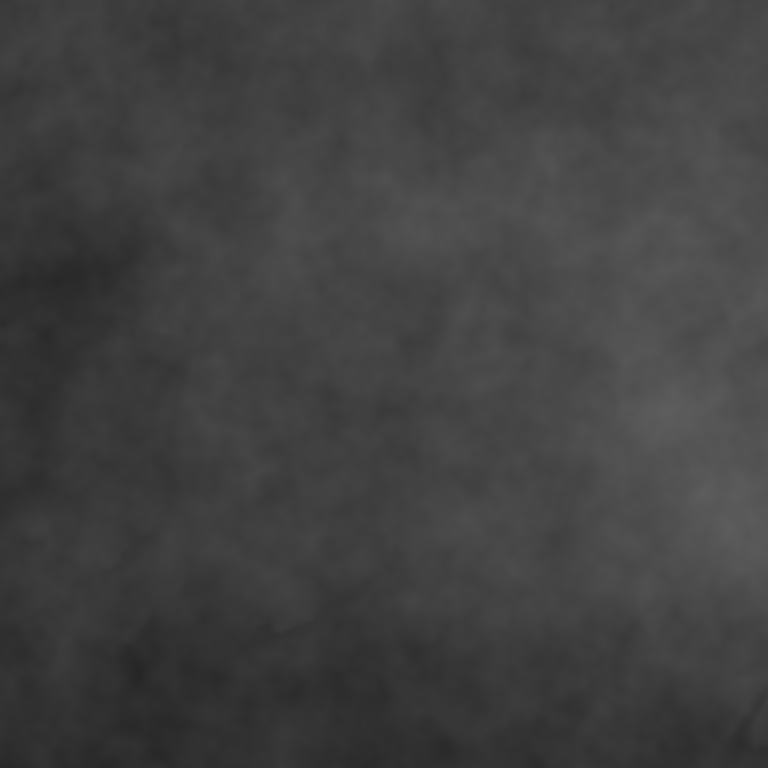
This texture is drawn by a three.js fragment shader. Its source:

```glsl
// Dim, softly lit charcoal plaster: broad pools of light and shade,
// blurred cloudy mottling from rotated gradient noise, and faint slanted
// creases that gather along the dark lower edge.

varying vec2 vUv;

const float BASE_TONE = 0.235;
const float RIGHTWARD_LIFT = 0.035;
const float GLOW = 0.070;          // light pool at the right edge
const float HAZE = 0.028;          // faint light above the centre
const float SIDE_SHADE = 0.045;    // dark pool at the left edge
const float FLOOR_SHADE = 0.062;   // darkening toward the bottom
const float FLOOR_HEIGHT = 0.34;
const float MOTTLE_SCALE = 5.0;    // cells across the canvas, first octave
const float MOTTLE_CONTRAST = 0.048;
const float CREASE_DEPTH = 0.032;
const float CREASE_WIDTH = 0.11;
const vec2 CREASE_SCALE = vec2(4.0, 8.0);
const vec2 CREASE_DIRECTION = vec2(0.77, 0.64);

// Sine-free hash giving a gradient vector in -1..1
vec2 hashGradient(vec2 cell) {
  vec3 h = fract(cell.xyx * vec3(0.1031, 0.1030, 0.0973));
  h += dot(h, h.yzx + 33.33);
  return 2.0 * fract((h.xx + h.yz) * h.zy) - 1.0;
}

float gradientNoise(vec2 p) {
  vec2 cell = floor(p);
  vec2 f = p - cell;
  vec2 w = f * f * f * (f * (f * 6.0 - 15.0) + 10.0);
  vec2 right = vec2(1.0, 0.0);
  vec2 up = vec2(0.0, 1.0);
  float a = dot(hashGradient(cell), f);
  float b = dot(hashGradient(cell + right), f - right);
  float c = dot(hashGradient(cell + up), f - up);
  float d = dot(hashGradient(cell + 1.0), f - 1.0);
  return mix(mix(a, b, w.x), mix(c, d, w.x), w.y);
}

// Octaves turn as they shrink, so that no grid shows; the finest fade out
float mottle(vec2 uv) {
  const mat2 TURN_AND_SHRINK = mat2(1.6, 1.2, -1.2, 1.6);
  vec2 p = uv * MOTTLE_SCALE + 17.0;
  float sum = 0.0;
  float weight = 1.0;
  for (int octave = 0; octave < 5; octave++) {
    sum += weight * gradientNoise(p);
    p = TURN_AND_SHRINK * p + 9.7;
    weight *= octave < 3 ? 0.78 : 0.35;
  }
  return sum;
}

float pool(vec2 uv, vec2 centre, vec2 radius) {
  vec2 d = (uv - centre) / radius;
  return exp(-dot(d, d));
}

// Broad light and shade
float lighting(vec2 uv) {
  float tone = BASE_TONE + RIGHTWARD_LIFT * uv.x;
  tone += GLOW * pool(uv, vec2(1.02, 0.45), vec2(0.35, 0.33));
  tone += HAZE * pool(uv, vec2(0.48, 0.78), vec2(0.32, 0.22));
  tone -= SIDE_SHADE * pool(uv, vec2(0.0, 0.54), vec2(0.24, 0.25));
  tone -= FLOOR_SHADE * (1.0 - smoothstep(0.0, FLOOR_HEIGHT, uv.y));
  return tone;
}

// Soft broken lines along the zero level of stretched noise
float creases(vec2 uv, float warp) {
  vec2 across = vec2(-CREASE_DIRECTION.y, CREASE_DIRECTION.x);
  vec2 p = vec2(dot(uv, CREASE_DIRECTION), dot(uv, across));
  float field = gradientNoise(p * CREASE_SCALE + 0.25 * warp + 41.0);
  float line = 1.0 - smoothstep(0.0, CREASE_WIDTH, abs(field));
  float gaps = smoothstep(0.0, 0.3, gradientNoise(uv * 8.0 + 73.0));
  float low = 1.0 - smoothstep(0.08, 0.4, uv.y);
  return line * gaps * mix(0.25, 1.0, low);
}

void main() {
  float cloud = mottle(vUv);
  float tone = lighting(vUv) + MOTTLE_CONTRAST * cloud;
  tone -= CREASE_DEPTH * creases(vUv, cloud);
  gl_FragColor = vec4(vec3(tone), 1.0);
}
```
